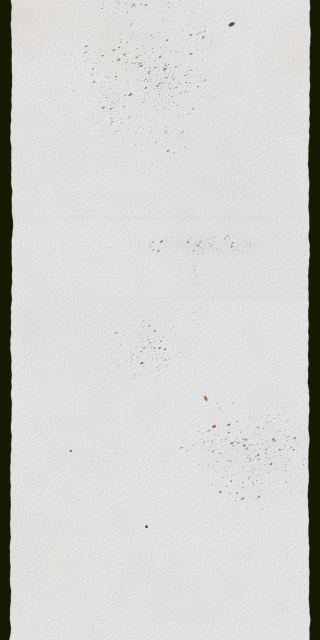
Give the GLSL for this texture, as a WebGL 1 fragment shader.

```glsl
precision highp float;
// A strip of pale handmade paper with torn sides on a near-black ground.
// Cellular relief gives the grain, layered sines the mottling and torn edges;
// jittered cells scatter grey specks inside soft elliptical patches.

#define PAPER vec3(0.883, 0.880, 0.876)
#define GROUND vec3(0.090, 0.100, 0.010)
#define SPECK vec3(0.36, 0.35, 0.32)
#define RUST vec3(0.62, 0.32, 0.14)
#define STAIN vec3(0.020, 0.036, 0.052)
#define MARGIN 0.035
#define GRAIN_SCALE 125.0
#define GRAIN_DEPTH 0.042
#define MOTTLE 0.014
#define SPECK_SCALE 75.0
#define SPECK_CHANCE 0.42

uniform vec2 u_resolution;

vec2 hash2(vec2 cell) {
  vec3 q = fract(cell.xyx * vec3(0.1031, 0.1030, 0.0973));
  q += dot(q, q.yzx + 33.33);
  return fract((q.xx + q.yz) * q.zy);
}

// Distance to the nearest jittered cell point.
float cellular(vec2 p) {
  vec2 cell = floor(p);
  float nearest = 2.0;
  for (int j = -1; j <= 1; j++)
    for (int i = -1; i <= 1; i++) {
      vec2 c = cell + vec2(float(i), float(j));
      nearest = min(nearest, distance(p, c + hash2(c)));
    }
  return nearest;
}

// Layered, warped sines, roughly -1 to 1.
float cloud(vec2 p) {
  float sum = 0.0, amp = 0.6;
  for (int i = 0; i < 5; i++) {
    p = mat2(0.8, 0.6, -0.6, 0.8) * p * 1.7 + 1.3;
    sum += amp * sin(p.x + 1.5 * sin(p.y)) * cos(p.y + sin(0.7 * p.x));
    amp *= 0.62;
  }
  return sum;
}

// Soft elliptical falloff.
float patchAt(vec2 p, vec2 centre, vec2 radii) {
  vec2 d = (p - centre) / radii;
  return exp(-1.4 * dot(d, d));
}

// Small, firm-edged mark leaning to the upper right.
float spot(vec2 p, vec2 centre, vec2 radii) {
  vec2 d = mat2(0.9, -0.44, 0.44, 0.9) * (p - centre) / radii;
  return 1.0 - smoothstep(0.5, 1.3, length(d));
}

// Irregular specks, one at most per cell; density is the chance of each.
float specks(vec2 p, float density) {
  vec2 cell = floor(p);
  float cover = 0.0;
  for (int j = -1; j <= 1; j++)
    for (int i = -1; i <= 1; i++) {
      vec2 c = cell + vec2(float(i), float(j));
      vec2 pick = hash2(c + 71.0);
      vec2 radii = mix(vec2(0.16, 0.12), vec2(0.48, 0.26), pick.y * pick.y);
      float present = smoothstep(0.0, 0.06, density - pick.x);
      float strength = mix(0.35, 0.95, hash2(c + 19.0).x);
      cover = max(cover, present * strength * spot(p, c + hash2(c), radii));
    }
  return cover;
}

// Torn outline: inner margin at height y for one side.
float tornMargin(float y, float phase) {
  float wave = 0.004 * sin(1.5 * y - 0.4 + phase) + 0.0015 * sin(11.0 * y + 5.0 * phase);
  float ragged = 0.0012 * sin(37.0 * y + 3.0 * sin(9.0 * y + phase));
  return MARGIN - 0.003 + wave + ragged + 0.004 * (cellular(vec2(30.0 * y, 9.0 * phase)) - 0.4);
}

void main() {
  vec2 p = gl_FragCoord.xy / u_resolution.x;
  float pixel = 1.0 / u_resolution.x;

  // Grain relief lit from the upper left, over broad mottling.
  vec2 g = p * GRAIN_SCALE;
  float relief = cellular(g) - cellular(g + vec2(0.45, -0.4));
  float mottle = cloud(p * 3.0);
  vec3 colour = PAPER + GRAIN_DEPTH * relief;
  colour += MOTTLE * (0.5 * mottle + 0.45 * cloud(p * 16.0 + 4.0));
  colour += vec3(-0.006, 0.0, 0.007) * cloud(p * 2.2 + 7.0);

  // Faint folds and warm stains.
  float folds = patchAt(p, vec2(0.6, 1.32), vec2(0.7, 0.008))
              + patchAt(p, vec2(0.7, 1.07), vec2(0.5, 0.007));
  colour -= 0.012 * folds;
  float stain = patchAt(p, vec2(0.06, 1.93), vec2(0.10, 0.10))
              + 0.7 * patchAt(p, vec2(0.09, 0.98), vec2(0.04, 0.08))
              + 0.6 * patchAt(p, vec2(0.92, 1.83), vec2(0.08, 0.08))
              + 0.4 * patchAt(p, vec2(0.72, 1.40), vec2(0.25, 0.35));
  colour -= STAIN * stain * (0.8 + 0.5 * mottle);

  // Speck patches, broken into clumps.
  float density = patchAt(p, vec2(0.47, 1.77), vec2(0.20, 0.25))
                + 0.8 * patchAt(p, vec2(0.64, 1.235), vec2(0.22, 0.035))
                + 0.8 * patchAt(p, vec2(0.46, 0.93), vec2(0.14, 0.11))
                + patchAt(p, vec2(0.78, 0.57), vec2(0.20, 0.15))
                + 0.3 * patchAt(p, vec2(0.605, 1.20), vec2(0.02, 0.22));
  colour -= 0.014 * min(density, 1.0);
  density *= SPECK_CHANCE * clamp(0.65 + 0.8 * cloud(p * 9.0), 0.1, 1.3);
  float dirt = specks(p * SPECK_SCALE, density);
  dirt = max(dirt, 0.6 * specks(p * SPECK_SCALE * 1.7 + 40.0, density));
  colour = mix(colour, SPECK, 0.75 * dirt);

  // Lone dark and rusty marks.
  float dark = spot(p, vec2(0.724, 1.924), vec2(0.011, 0.006))
             + spot(p, vec2(0.458, 0.354), vec2(0.005))
             + 0.7 * spot(p, vec2(0.221, 0.591), vec2(0.004));
  float rust = spot(p, vec2(0.643, 0.755), vec2(0.005, 0.009))
             + spot(p, vec2(0.669, 0.667), vec2(0.007, 0.005));
  colour = mix(colour, SPECK * 0.7, 0.9 * dark);
  colour = mix(colour, RUST, 0.8 * rust);

  // Cut the strip out of the ground.
  float inside = min(p.x - tornMargin(p.y, 0.0), 1.0 - p.x - tornMargin(p.y, 0.7));
  float soft = max(0.0025, 0.7 * pixel);
  gl_FragColor = vec4(mix(GROUND, colour, smoothstep(-soft, soft, inside)), 1.0);
}
```
